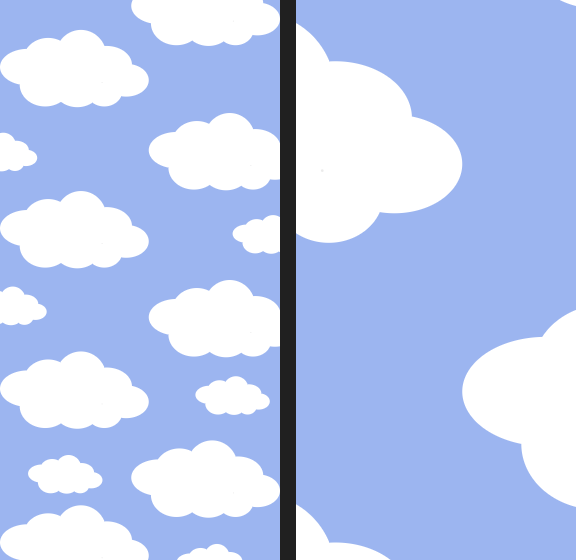
Left: the whole. Right: its middle third, enlarged.
This pattern is drawn by a Shadertoy shader. Its source:

```glsl
// Puffs of one cloud: centre xy, radii zw; y runs down from the cloud's top left
const vec4 PUFFS[9] = vec4[9](
    vec4(38, 51, 38, 25), vec4(66, 41, 34, 30), vec4(111, 36, 35, 36),
    vec4(146, 48, 35, 26), vec4(173, 69, 31, 22.5), vec4(143, 83, 25, 22),
    vec4(106, 76, 34, 30), vec4(62, 75, 35, 30), vec4(100, 55, 70, 35));

// Approximate signed distance to an ellipse
float ellipseDistance(vec2 p, vec2 radii) {
    float k = length(p / radii);
    return k * (k - 1.0) / max(length(p / (radii * radii)), 1e-4);
}

float cloudDistance(vec2 p) {
    float d = 1e3;
    for (int i = 0; i < 9; i++)
        d = min(d, ellipseDistance(p - PUFFS[i].xy, PUFFS[i].zw));
    return d;
}

void mainImage(out vec4 fragColor, in vec2 fragCoord) {
    // The canvas is 384 units wide, with y measured down from the top
    float pixel = 384.0 / iResolution.x;
    vec2 p = vec2(fragCoord.x, iResolution.y - fragCoord.y) * pixel;

    // Uneven drift of each column of clouds
    vec4 leftTop = vec4(41, 262, 482, 693);
    vec4 rightTop = vec4(-43, 155, 384, 604);
    vec4 rightEdge = vec4(180, 204, 204, 180);
    vec3 smallLeftEdge = vec3(-51, -38, 38.5), smallLeftTop = vec3(182, 393, 624);
    vec3 smallRightEdge = vec3(319, 268, 242), smallRightTop = vec3(295, 516, 746);

    float cloud = 1e3, speck = 1e3;
    for (int i = 0; i < 4; i++) {
        // Large clouds, each with a faint speck
        vec2 a = p - vec2(0, leftTop[i]);
        vec2 b = p - vec2(rightEdge[i], rightTop[i]);
        cloud = min(cloud, min(cloudDistance(a), cloudDistance(b)));
        speck = min(speck, min(length(a - vec2(140, 72)), length(b - vec2(140, 72))));

        // Half-size clouds
        if (i < 3) {
            vec2 c = p - vec2(smallLeftEdge[i], smallLeftTop[i]);
            vec2 d = p - vec2(smallRightEdge[i], smallRightTop[i]);
            cloud = min(cloud, 0.5 * min(cloudDistance(c * 2.0), cloudDistance(d * 2.0)));
        }
    }

    // Sky, clouds and specks
    vec3 color = mix(vec3(0.61, 0.71, 0.94), vec3(1), clamp(0.5 - cloud / pixel, 0.0, 1.0));
    color *= 1.0 - 0.08 * clamp(0.5 - (speck - 0.6) / pixel, 0.0, 1.0);
    fragColor = vec4(color, 1);
}
```
